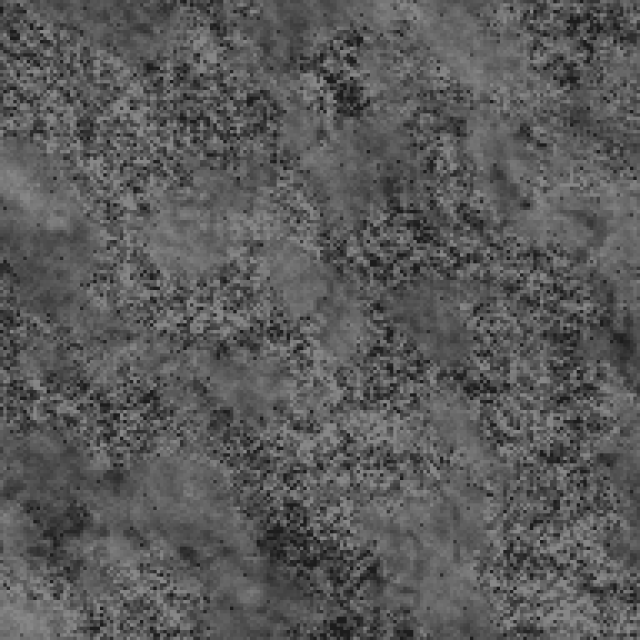
Give the GLSL for this texture, as a Shadertoy shader.

```glsl
float hash(vec2 p) {
    return fract(sin(dot(p, vec2(127.1, 311.7))) * 43758.5453);
}

float noise(vec2 p) {
    vec2 i = floor(p), f = fract(p);
    f = f * f * (3.0 - 2.0 * f);
    return mix(mix(hash(i), hash(i + vec2(1, 0)), f.x),
               mix(hash(i + vec2(0, 1)), hash(i + vec2(1, 1)), f.x), f.y);
}

// Grey level of one square grain
float grainTone(vec2 cell) {
    vec2 p = (cell + 0.5) / 192.0;

    // Axes along and across the falling diagonal, slightly stretched
    vec2 d = vec2(0.8 * (p.x - p.y), 1.1 * (p.x + p.y)) * 0.7071;

    // Cloudy patches, from broad to fine
    float tone = 0.366;
    float scale = 6.0;
    for (int i = 0; i < 4; i++) {
        tone += 0.105 * (noise(d * scale + 17.3 * float(i + 1)) - 0.5);
        scale *= 2.15;
    }

    // Smooth areas alternate with rough ones
    float rough = 0.6 * noise(d * 10.0 + 83.0) + 0.4 * noise(d * 27.0 + 41.0);
    rough = smoothstep(0.28, 0.68, rough);

    // Fine grain, a cell or two across
    float amount = mix(0.06, 0.25, rough);
    tone += amount * (hash(cell + 7.0) - 0.5);
    tone += amount * 1.2 * (noise(p * vec2(105.0, 118.0) + 29.0) - 0.5);

    // Dark clots and single pits
    float clot = 0.6 * noise(d * 24.0 + 61.0) + 0.4 * noise(p * 66.0 + 13.0);
    tone -= 0.11 * smoothstep(0.62, 0.8, clot);
    tone -= 0.16 * step(0.985 - 0.13 * rough, hash(cell + 251.0));

    return clamp(tone, 0.11, 0.53);
}

void mainImage(out vec4 fragColor, in vec2 fragCoord) {
    float grainsPerPixel = 192.0 / iResolution.y;
    vec2 q = fragCoord * grainsPerPixel - 0.5;
    vec2 cell = floor(q);

    // Blend neighbours over one pixel at the grain edges
    vec2 w = clamp((fract(q) - 0.5) / grainsPerPixel + 0.5, 0.0, 1.0);
    float lower = mix(grainTone(cell), grainTone(cell + vec2(1, 0)), w.x);
    float upper = mix(grainTone(cell + vec2(0, 1)), grainTone(cell + vec2(1, 1)), w.x);

    fragColor = vec4(vec3(mix(lower, upper, w.y)), 1.0);
}
```
